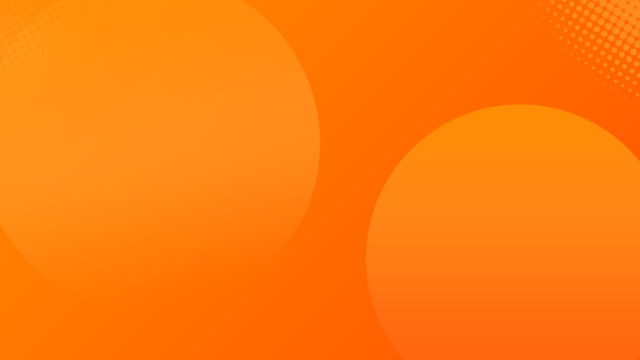
Reproduce this background procedurally as a WebGL 1 fragment shader.

```glsl
precision highp float;
// Orange diagonal gradient with two large shaded discs and halftone dots in the top corners.

uniform vec2 u_resolution;

// Antialiased coverage of a disc, in units of canvas height
float disc(vec2 p, vec2 center, float radius) {
  float pixel = 1.0 / u_resolution.y;
  return 1.0 - smoothstep(-pixel, pixel, length(p - center) - radius);
}

// Rotated dot grid whose dots shrink away from a corner
float halftone(vec2 p, vec2 corner, float reach, float pitch, float angle) {
  float c = cos(angle), s = sin(angle);
  mat2 rotation = mat2(c, s, -s, c);
  vec2 cell = floor(rotation * (p - corner) / pitch) + 0.5;
  vec2 center = cell * pitch * rotation;
  vec2 d = abs(center);
  float away = 0.6 * length(d) + 0.4 * (d.x + d.y);
  float size = clamp(1.0 - away / reach, 0.0, 1.0);
  float radius = pitch * 0.62 * pow(size, 0.7);
  return disc(p, corner + center, radius) * smoothstep(0.0, 0.12, size);
}

void main() {
  vec2 p = gl_FragCoord.xy / u_resolution.y;
  float aspect = u_resolution.x / u_resolution.y;
  float depth = 1.0 - p.y;

  // Diagonal background
  float diagonal = clamp((p.x + depth) * 0.468, 0.0, 1.0);
  vec3 color = vec3(1.0, mix(0.55, 0.37, diagonal), 0.0);

  // Left disc, dissolving toward its lower edge
  float tilted = depth + 0.15 * (p.x - 0.42);
  vec3 amber = mix(vec3(1.0, 0.60, 0.08), vec3(1.0, 0.64, 0.22), smoothstep(0.0, 0.4, tilted));
  float fade = 0.5 * (1.0 - smoothstep(0.42, 0.88, tilted));
  color = mix(color, amber, fade * disc(p, vec2(0.417, 0.602), 0.472));

  // Right disc, shaded from amber to deep orange
  vec3 shade = mix(vec3(1.0, 0.55, 0.02), vec3(1.0, 0.53, 0.09), smoothstep(0.29, 0.6, depth));
  shade = mix(shade, vec3(1.0, 0.40, 0.06), smoothstep(0.52, 1.04, depth));
  color = mix(color, shade, disc(p, vec2(aspect - 0.333, 0.282), 0.428));

  // Soft glow on the upper left edge
  float glow = exp(-dot(p - vec2(0.0, 0.9), p - vec2(0.0, 0.9)) * 60.0);
  color = mix(color, vec3(1.0, 0.66, 0.24), 0.35 * glow);

  // Corner halftones: faint on the left, bright on the right
  float faintDots = halftone(p, vec2(0.0, 1.0), 0.27, 0.022, -0.5);
  color = mix(color, vec3(1.0, 0.50, 0.0), 0.3 * faintDots);
  float brightDots = halftone(p, vec2(aspect, 1.0), 0.31, 0.024, 0.55);
  color = mix(color, vec3(1.0, 0.56, 0.12), 0.9 * brightDots);

  gl_FragColor = vec4(color, 1.0);
}
```
